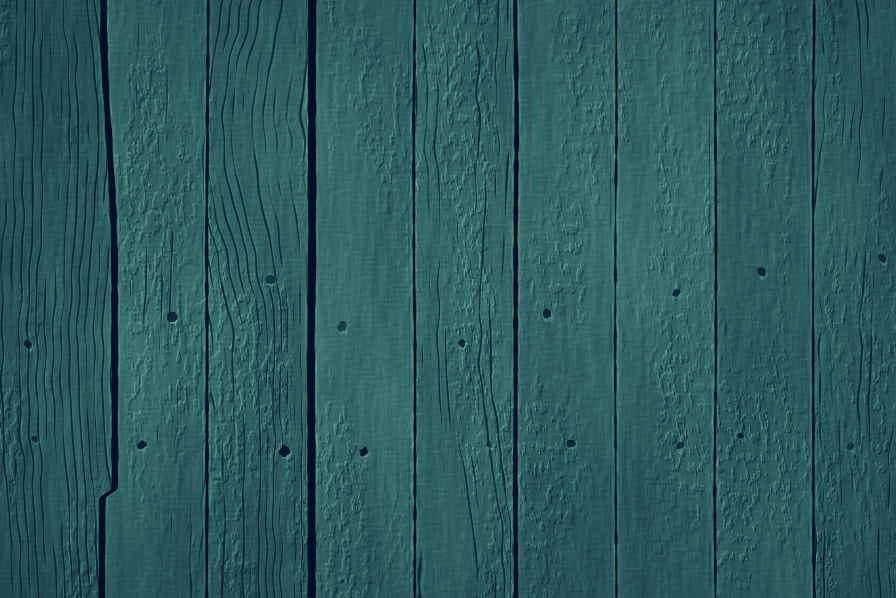
Write a Shadertoy shader that draws this texture.

```glsl
float hash(vec2 p) {
    return fract(sin(dot(p, vec2(127.1, 311.7))) * 43758.5453);
}

float noise(vec2 p) {
    vec2 i = floor(p), f = fract(p);
    f = f * f * (3.0 - 2.0 * f);
    return mix(mix(hash(i), hash(i + vec2(1, 0)), f.x),
               mix(hash(i + vec2(0, 1)), hash(i + vec2(1, 1)), f.x), f.y);
}

float fbm(vec2 p) {
    float sum = 0.0, weight = 0.53;
    for (int i = 0; i < 4; i++) {
        sum += weight * noise(p);
        p = p * 2.03 + 17.1;
        weight *= 0.5;
    }
    return sum;
}

// Paint thickness: wood grain, brush ripple and flaking patches
float paintHeight(vec2 p) {
    float grain = fbm(p * vec2(120.0, 22.0));
    float ripple = noise(p * vec2(60.0, 240.0));
    float patches = smoothstep(0.4, 0.68, fbm(p * vec2(15.0, 3.0) + 40.0));
    float flakes = smoothstep(0.44, 0.6, fbm(p * vec2(140.0, 60.0)));
    return 0.36 * grain + 0.1 * ripple + 0.42 * patches * flakes;
}

// Antialiased coverage of a signed distance
float cover(float d) {
    return clamp(0.5 - d * iResolution.y, 0.0, 1.0);
}

void mainImage(out vec4 fragColor, in vec2 fragCoord) {
    vec2 uv = fragCoord / iResolution.xy;
    vec2 p = vec2(uv.x * 1.5, uv.y);
    float seamWidth[8] = float[8](0.0054, 0.0024, 0.0066, 0.0019, 0.0036, 0.0017, 0.0019, 0.002);
    float crackAmount[9] = float[9](0.62, 0.36, 0.55, 0.1, 0.44, 0.14, 0.05, 0.08, 0.46);

    // Seams between the nine planks
    float plank = 0.0, gap = 0.0, groove = 0.0, lip = 0.0, nearSeam = 0.0;
    for (int k = 0; k < 8; k++) {
        float n = float(k);
        float x = 0.172 + 0.17 * n + 0.012 * sin(n * 0.449);
        float line = abs(p.x - x + 0.008 + 0.002 * noise(vec2(n, p.y * 9.0)));
        groove = max(groove, cover(line - 0.0004) * smoothstep(0.3, 0.7, noise(vec2(n * 5.0, p.y * 25.0))));
        if (k == 0) x += 0.021 * smoothstep(1.0, 0.55, p.y) * smoothstep(0.165, 0.185, p.y);
        x += 0.003 * (noise(vec2(n * 9.0, p.y * 5.0)) - 0.5);
        float ragged = 0.0025 * (fbm(vec2(n * 7.0, p.y * 50.0)) - 0.5);
        float d = abs(p.x - x) - seamWidth[k] - ragged;
        gap = max(gap, cover(d));
        lip = max(lip, cover(abs(d - 0.0025) - 0.0012) * noise(vec2(n * 3.0 + step(x, p.x), p.y * 60.0)));
        nearSeam = max(nearSeam, smoothstep(0.02, 0.0, d));
        plank += step(x, p.x);
    }

    // Painted surface lit from the upper left
    vec2 q = p + plank * vec2(3.7, 7.3);
    float relief = paintHeight(q + vec2(0.0022, -0.0022)) - paintHeight(q);
    float tone = 0.82 + 0.1 * (hash(vec2(plank, 4.0)) - 0.5) - 0.1 * crackAmount[int(plank)];
    tone += 0.36 * (fbm(q * vec2(7.0, 1.8)) - 0.5) + 0.2 * (fbm(p * 2.2 + 5.0) - 0.5);
    tone += 0.2 * (fbm(q * vec2(130.0, 16.0)) - 0.5);
    tone += clamp(relief, -0.34, 0.42);
    tone += 0.3 * lip + 0.06 * nearSeam;

    // Long wandering cracks, broken up along the grain
    float strand = q.x * 62.0 + 4.5 * noise(q * vec2(5.0, 2.6)) + 0.5 * noise(q * vec2(30.0, 22.0));
    float strength = 0.65 * noise(vec2(floor(strand) * 3.7, q.y * 5.0)) + 0.35 * noise(q * vec2(40.0, 28.0));
    float presence = strength + crackAmount[int(plank)] - 0.97;
    float crackWidth = min(0.008 * presence, 0.0014);
    float crack = cover(abs(fract(strand) - 0.5) / 66.0 - crackWidth);
    float crackEdge = cover(abs(fract(strand - 0.15) - 0.5) / 66.0 - crackWidth);
    tone += 0.12 * crackEdge * step(0.0, presence);
    tone = mix(tone, 0.18, 0.9 * crack * smoothstep(-0.08, 0.05, presence));

    // Nail holes in two rows, each with a lit lower right rim
    for (int row = 0; row < 2; row++) {
        vec2 seed = vec2(plank, float(row) + 2.0);
        vec2 nail = vec2(0.093 + 0.17 * plank + 0.1 * (hash(seed) - 0.5),
                         0.26 + 0.24 * float(row) + (0.03 + 0.15 * float(row)) * (hash(seed + 20.0) - 0.5));
        float radius = mix(0.005, 0.009, hash(seed + 50.0));
        vec2 r = p - nail;
        float rough = 0.006 * (noise(p * 160.0) - 0.5);
        float rim = cover(length(r - vec2(0.002, -0.003)) - radius - 0.001 + rough);
        float hole = cover(length(r) - radius + rough);
        tone += 0.3 * rim;
        tone = mix(tone, 0.06, hole * mix(0.6, 1.0, hash(seed + 80.0)));
    }

    // Seam shadows and darker corners
    tone = mix(tone, 0.25, 0.75 * groove);
    tone = mix(tone, 0.0, gap);
    vec2 c = uv - 0.5;
    tone *= 1.07 - 0.5 * dot(c, c);

    // Shadows turn blue, lit paint turns green
    vec3 shadow = vec3(0.01, 0.05, 0.15);
    vec3 litPaint = vec3(0.24, 0.46, 0.44);
    vec3 blend = pow(vec3(max(tone, 0.0)), vec3(1.2, 1.0, 1.0));
    fragColor = vec4(mix(shadow, litPaint, blend), 1.0);
}
```
